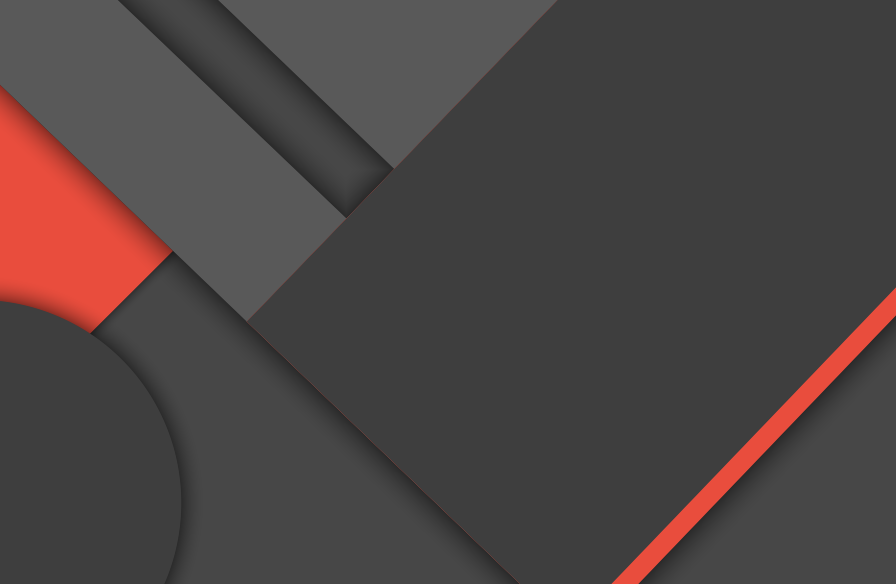
Write a Shadertoy shader that draws this background.

```glsl
// Layered paper sheets: diagonal grey bands, a dark panel with a red stripe, a red wedge and a disc.

const vec3 BASE_GREY  = vec3(0.28);
const vec3 PANEL_GREY = vec3(0.242);
const vec3 BAND_GREY  = vec3(0.35);
const vec3 RED        = vec3(0.914, 0.302, 0.239);
const float ASPECT    = 1.53;

// Signed distance to the line a-b, negative on its left side
float lineDistance(vec2 p, vec2 a, vec2 b) {
    vec2 dir = normalize(b - a);
    return dot(p - a, vec2(dir.y, -dir.x));
}

// Paint a shape over the ground with a smoothed edge
vec3 paint(vec3 ground, vec3 colour, float dist, float pixel) {
    return mix(ground, colour, 1.0 - smoothstep(-0.6 * pixel, 0.6 * pixel, dist));
}

// Darken the ground near a shape, fading out over the given width
vec3 castShadow(vec3 ground, float dist, float width, float strength) {
    float fade = 1.0 - clamp(dist / width, 0.0, 1.0);
    return ground * (1.0 - strength * fade * fade);
}

void mainImage(out vec4 fragColor, in vec2 fragCoord) {
    vec2 p = fragCoord / iResolution.xy * vec2(ASPECT, 1.0);
    float pixel = 1.0 / iResolution.y;

    // Falling diagonals
    float lowerCut = lineDistance(p, vec2(0.0, 0.855), vec2(0.888, 0.0));
    float slotLow  = lineDistance(p, vec2(0.201, 1.0), vec2(0.592, 0.6255));
    float slotHigh = lineDistance(p, vec2(0.3725, 1.0), vec2(0.673, 0.711));

    // Rising diagonals
    float panelCut  = lineDistance(p, vec2(0.424, 0.452), vec2(0.952, 1.0));
    float stripeIn  = lineDistance(p, vec2(1.044, 0.0), vec2(1.53, 0.508));
    float stripeOut = lineDistance(p, vec2(1.09, 0.0), vec2(1.53, 0.46));
    float wedgeCut  = lineDistance(p, vec2(0.153, 0.428), vec2(0.297, 0.572));

    // Shapes
    float corner = max(lowerCut, -panelCut);
    float sheet  = max(corner, stripeOut);
    float panel  = max(corner, stripeIn);
    float bands  = min(max(max(lowerCut, panelCut), -slotLow), max(slotHigh, panelCut));
    float wedge  = max(wedgeCut, -lowerCut);
    float disc   = length(p - vec2(-0.038, 0.139)) - 0.3476;

    // Ground and red wedge
    vec3 colour = castShadow(BASE_GREY, wedge, 0.022, 0.35);
    colour = paint(colour, RED, wedge, pixel);

    // Raised sheets share one shadow
    colour = castShadow(colour, min(sheet, bands), 0.06, 0.42);
    colour = paint(colour, BAND_GREY, bands, pixel);
    colour = paint(colour, RED, sheet, pixel);
    colour = paint(colour, PANEL_GREY, panel, pixel);

    // Disc on top
    colour = castShadow(colour, disc, 0.045, 0.4);
    colour = paint(colour, PANEL_GREY, disc, pixel);

    fragColor = vec4(colour, 1.0);
}
```
